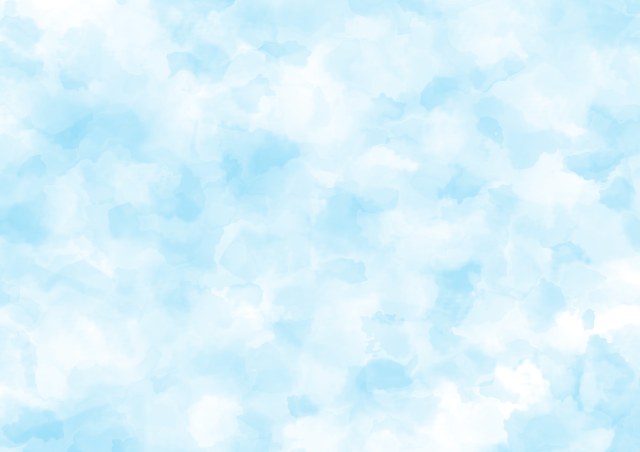
Give the GLSL for this background, as a Shadertoy shader.

```glsl
// Pale blue watercolour sky: overlapping translucent washes with torn and faceted edges.

vec4 hash4(vec2 cell) {
    vec4 k = vec4(dot(cell, vec2(127.1, 311.7)), dot(cell, vec2(269.5, 183.3)),
                  dot(cell, vec2(419.2, 371.9)), dot(cell, vec2(97.3, 157.1)));
    return fract(sin(k) * 43758.55);
}

mat2 rotation(float angle) {
    float c = cos(angle), s = sin(angle);
    return mat2(c, s, -s, c);
}

// Layered sines, each bent by the previous ones, for ragged paper bleeding
vec2 bleed(vec2 p) {
    vec2 offset = vec2(0.0);
    float amplitude = 1.0;
    p *= 14.0;
    for (int i = 0; i < 7; i++) {
        p = rotation(1.1) * p * 1.65 + 2.7;
        offset += amplitude * sin(p.yx + 1.4 * offset);
        amplitude *= 0.68;
    }
    return offset;
}

// Coverage of one rough polygon, crisp on one side and faded on the other
float washMask(vec2 p, float radius, float turn, float sides) {
    p = rotation(turn) * p * vec2(0.9, 1.12);
    float angle = atan(p.y, p.x);
    float wedge = 6.28318 / sides;
    float d = length(p) * cos(floor(0.5 + angle / wedge) * wedge - angle);
    float softness = mix(0.04, 0.8, 0.5 + 0.5 * sin(angle + turn * 3.0));
    return 1.0 - smoothstep(radius * (1.0 - softness), radius, d);
}

// Paint one layer of scattered washes over the current pigment depth
float paintLayer(float depth, vec2 p, float seed, float strength) {
    vec2 base = floor(p);
    for (int y = -1; y <= 1; y++) {
        for (int x = -1; x <= 1; x++) {
            vec2 cell = base + vec2(x, y);
            vec4 place = hash4(cell + seed * 17.3);
            vec4 style = hash4(cell + seed * 31.7 + 5.2);
            float mask = washMask(p - cell - place.xy, mix(0.34, 0.64, place.z),
                                  6.28318 * place.w, 5.0 + floor(3.0 * style.z));
            float tone = style.x * style.x;
            depth = mix(depth, tone, mask * strength * mix(0.25, 0.85, style.y));
        }
    }
    return depth;
}

void mainImage(out vec4 fragColor, in vec2 fragCoord) {
    vec2 p = fragCoord / iResolution.y;
    vec2 ragged = bleed(p);

    // Large washes first, then smaller ones; torn and straight edges alternate
    float depth = 0.33;
    for (int i = 0; i < 13; i++) {
        float layer = float(i);
        float progress = layer / 12.0;
        bool torn = i % 3 != 1;
        vec2 q = (p + ragged * (torn ? 0.015 : 0.003)) * vec2(0.9, 1.1);
        q = rotation(layer * 0.9) * q * mix(2.0, 13.0, pow(progress, 2.4)) + layer * 3.7;
        depth = paintLayer(depth, q, layer + 1.0, (torn ? 0.74 : 0.55) * (1.0 - 0.7 * progress));
    }

    // Lighter lower sky, fine mottling, stronger contrast
    depth += 0.05 * smoothstep(0.25, 0.6, p.y) - 0.03;
    depth += 0.009 * (ragged.x + ragged.y);
    depth = clamp(0.325 + (depth - 0.285) * 1.85, 0.0, 0.94);

    // Pigment absorbs mostly red, then green
    fragColor = vec4(1.0 - depth * vec3(0.42, 0.135, 0.026), 1.0);
}
```
